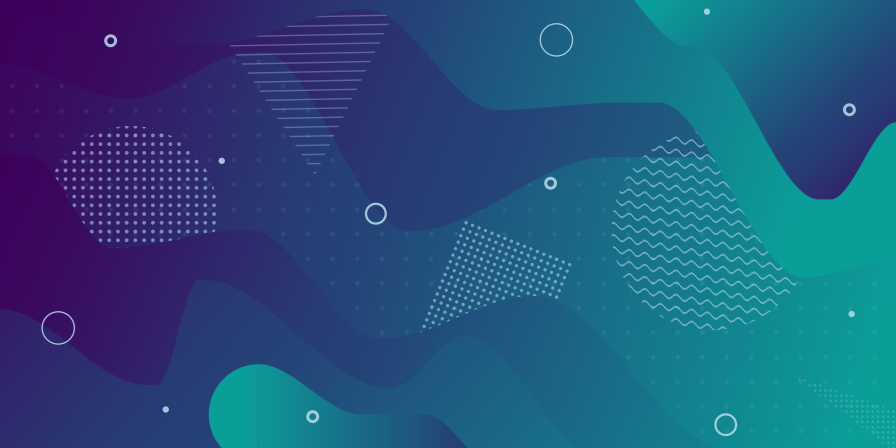
This background is drawn by a Shadertoy shader. Its source:

```glsl
// Flowing purple-to-teal layers with dotted, striped and wavy cut-outs and small rings.
// Each layer edge is a sum of smooth ramps; each layer slides along one shared palette.
// Space: x runs 0..2 from the left, y runs 0..1 downward from the top.

#define PURPLE vec3(0.24, 0.00, 0.36)
#define BLUE vec3(0.14, 0.27, 0.47)
#define TEAL vec3(0.04, 0.62, 0.60)
#define INK vec3(0.72, 0.86, 0.93)
#define BLUE_STOP 0.45
#define DOT_PITCH 0.0195
#define STRIPE_PITCH 0.0205
#define WAVE_PITCH 0.0270
#define FAINT_PITCH 0.0550
#define PIXEL (1.0 / iResolution.y)

const int RING_COUNT = 12;
// Ring centre and radius; the smallest radii close up into solid dots.
const vec3 RINGS[RING_COUNT] = vec3[](
    vec3(0.247, 0.091, 0.011), vec3(1.242, 0.089, 0.036), vec3(1.578, 0.026, 0.003),
    vec3(1.896, 0.245, 0.011), vec3(0.495, 0.359, 0.003), vec3(1.229, 0.409, 0.011),
    vec3(0.839, 0.477, 0.022), vec3(0.130, 0.732, 0.036), vec3(1.901, 0.701, 0.003),
    vec3(0.370, 0.914, 0.003), vec3(0.698, 0.930, 0.011), vec3(1.620, 0.948, 0.023));

vec3 palette(float t) {
    vec3 cool = mix(BLUE, TEAL, clamp((t - BLUE_STOP) / (1.0 - BLUE_STOP), 0.0, 1.0));
    return mix(PURPLE, cool, smoothstep(-0.05, BLUE_STOP + 0.05, t));
}

// Coverage of a signed distance, negative inside.
float fill(float d) { return clamp(0.5 - d / PIXEL, 0.0, 1.0); }

// Coverage of a height field, corrected for its slope.
float fillSlope(float d) { return clamp(0.5 - d / max(fwidth(d), 1e-5), 0.0, 1.0); }

float rise(float x, float from, float to, float height) {
    return height * smoothstep(from, to, x);
}

float dots(vec2 p, float pitch, float radius) {
    return fill(length((fract(p / pitch) - 0.5) * pitch) - radius);
}

float stripes(float y, float pitch, float halfWidth) {
    return fill(abs(fract(y / pitch) - 0.5) * pitch - halfWidth);
}

// Layer edges, as depth below the top
float upperEdge(float x) {
    return 0.031 + rise(x, 0.0, 0.286, 0.068) - rise(x, 0.469, 0.807, 0.078)
        + rise(x, 0.82, 1.107, 0.224) - rise(x, 1.12, 1.38, 0.016)
        + rise(x, 1.471, 1.792, 0.39) - rise(x, 1.792, 2.0, 0.036);
}

float bandEdge(float x) {
    return 0.143 + rise(x, 0.0, 0.286, 0.078) - rise(x, 0.286, 0.56, 0.104)
        + rise(x, 0.586, 0.911, 0.398) - rise(x, 0.924, 1.354, 0.164);
}

float lowerEdge(float x) {
    return 0.346 + rise(x, 0.065, 0.247, 0.206) - rise(x, 0.273, 0.534, 0.039)
        + rise(x, 0.56, 0.846, 0.242) - rise(x, 0.859, 1.185, 0.094)
        + rise(x, 1.2, 1.62, 0.34);
}

float floorEdge(float x) {
    return 0.69 + rise(x, 0.0, 0.326, 0.169) - rise(x, 0.352, 0.443, 0.234)
        + rise(x, 0.456, 0.872, 0.242) - rise(x, 0.872, 1.036, 0.117)
        + rise(x, 1.036, 1.354, 0.286);
}

float cornerEdge(float x) {
    return -0.078 + rise(x, 1.315, 1.536, 0.182) + rise(x, 1.549, 1.828, 0.341)
        - rise(x, 1.854, 2.0, 0.172);
}

// Round on the left, a sinking wave on the right
float hillDistance(vec2 p) {
    const vec2 centre = vec2(0.578, 0.925);
    float crest = 0.813 + rise(p.x, 0.578, 0.807, 0.112) + rise(p.x, 0.95, 1.11, 0.12);
    return p.x < centre.x ? length(p - centre) - 0.112 : crest - p.y;
}

void mainImage(out vec4 fragColor, in vec2 fragCoord) {
    vec2 uv = fragCoord / iResolution.xy;
    vec2 p = vec2(2.0 * uv.x, 1.0 - uv.y);

    // Stacked layers
    float upper = fillSlope(p.y - upperEdge(p.x));
    float band = fillSlope(p.y - bandEdge(p.x));
    float lower = fillSlope(lowerEdge(p.x) - p.y);
    float ground = fillSlope(floorEdge(p.x) - p.y);
    vec3 color = palette(0.45 * p.x + 0.12 * p.y + 0.02);
    color = mix(color, palette(0.375 * p.x + 0.15 * p.y - 0.03), band);
    color = mix(color, palette(0.55 * p.x + 0.2 * p.y - 0.08), upper);
    color = mix(color, palette(0.45 * p.x + 0.2 * p.y - 0.09), lower);
    color = mix(color, palette(0.35 * p.x + 0.3 * p.y - 0.02), ground);

    // Patterned cut-outs, trimmed by the layer edges
    float open = (1.0 - upper) * (1.0 - lower);
    float ink = 0.08 * open * (1.0 - band) * dots(p, FAINT_PITCH, 0.005);

    float disc = fill(length(p - vec2(0.292, 0.474)) - 0.193);
    ink += 0.55 * disc * open * dots(p, DOT_PITCH, 0.0042);

    vec2 t = p - vec2(0.703, 0.391);
    float triangle = fill(max(dot(t, vec2(-0.836, 0.549)), dot(t, vec2(0.898, 0.439))));
    ink += 0.32 * triangle * open * stripes(p.y + 0.02 * p.x, STRIPE_PITCH, 0.0016);

    vec2 q = mat2(0.927, -0.375, 0.375, 0.927) * (p - vec2(1.036, 0.487));
    float panel = fill(max(abs(q.x - 0.132) - 0.132, -q.y));
    ink += 0.55 * panel * open * dots(q, 0.8 * DOT_PITCH, 0.0037);

    float globe = fill(length(p - vec2(1.589, 0.513)) - 0.224);
    float ripple = p.y - 0.18 * p.x + 0.0055 * sin(180.0 * p.x);
    ink += 0.5 * globe * open * stripes(ripple, WAVE_PITCH, 0.0023);

    vec2 w = p - vec2(1.77, 0.838);
    float wedge = fill(max(0.34 * w.x - w.y, w.y - 0.75 * w.x));
    ink += 0.2 * wedge * dots(p, 0.6 * DOT_PITCH, 0.003);
    color = mix(color, INK, ink);

    // Corner drop and foreground hill
    color = mix(color, palette(2.25 - 0.85 * p.x - 0.95 * p.y), fillSlope(p.y - cornerEdge(p.x)));
    color = mix(color, palette(1.65 - 1.2 * p.x), fillSlope(hillDistance(p)));

    // Rings: the smaller, the bolder
    float ring = 0.0;
    for (int i = 0; i < RING_COUNT; i++) {
        float radius = RINGS[i].z;
        float halfWidth = 0.0042 - 0.075 * radius;
        ring = max(ring, fill(abs(length(p - RINGS[i].xy) - radius) - halfWidth));
    }
    fragColor = vec4(mix(color, INK, 0.85 * ring), 1.0);
}
```
